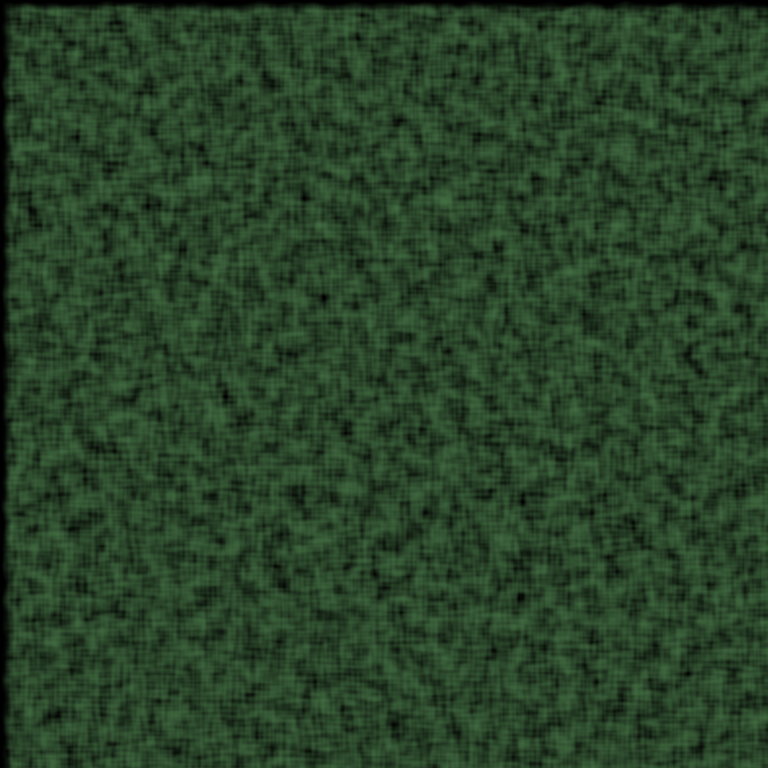
Reproduce this texture procedurally as a WebGL 1 fragment shader.

```glsl
precision highp float;

uniform vec2 u_resolution;

const vec3 CLOTH_COLOR = vec3(0.160, 0.264, 0.160);
const float BROAD_SCALE = 19.0;     // cells across the canvas
const float BLOTCH_SCALE = 43.0;
const float DETAIL_SCALE = 87.0;
const float BROAD_AMOUNT = 0.20;
const float BLOTCH_AMOUNT = 0.72;
const float DETAIL_AMOUNT = 0.36;
const vec2 FIBRE_SCALE = vec2(31.0, 197.0);  // along, across
const float FIBRE_AMOUNT = 0.38;
const float SHADOW_SKEW = 0.35;     // deepens darks, softens lights
const float EDGE_START = 0.002;
const float EDGE_END = 0.016;
const float EDGE_WOBBLE = 0.006;
const float EDGE_SCALE = 40.0;
const float TAU = 6.2831853;

float hash(vec2 cell) {
  vec3 p = fract(cell.xyx * vec3(0.1031, 0.1030, 0.0973));
  p += dot(p, p.yzx + 33.33);
  return fract((p.x + p.y) * p.z);
}

float cornerSlope(vec2 cell, vec2 offset) {
  float angle = TAU * hash(cell);
  return dot(vec2(cos(angle), sin(angle)), offset);
}

float gradientNoise(vec2 p) {
  vec2 cell = floor(p);
  vec2 f = p - cell;
  vec2 blend = f * f * f * (f * (f * 6.0 - 15.0) + 10.0);
  vec2 right = vec2(1.0, 0.0);
  vec2 up = vec2(0.0, 1.0);
  float low = mix(cornerSlope(cell, f),
                  cornerSlope(cell + right, f - right), blend.x);
  float high = mix(cornerSlope(cell + up, f - up),
                   cornerSlope(cell + 1.0, f - 1.0), blend.x);
  return mix(low, high, blend.y);
}

vec2 rotate(vec2 p, float angle) {
  float c = cos(angle);
  float s = sin(angle);
  return vec2(c * p.x - s * p.y, s * p.x + c * p.y);
}

// Soft mottling; each layer is turned to hide the noise lattice
float blotches(vec2 p) {
  float broad = gradientNoise(rotate(p, 0.4) * BROAD_SCALE + 71.3);
  float medium = gradientNoise(rotate(p, 1.1) * BLOTCH_SCALE + 137.7);
  float fine = gradientNoise(rotate(p, 0.7) * DETAIL_SCALE + 211.1);
  return BROAD_AMOUNT * broad + BLOTCH_AMOUNT * medium + DETAIL_AMOUNT * fine;
}

// Fine crossed threads, horizontal and vertical
float fibres(vec2 p) {
  float weft = gradientNoise(p * FIBRE_SCALE + 17.37);
  float warp = gradientNoise(p * FIBRE_SCALE.yx + 311.61);
  return FIBRE_AMOUNT * (weft + warp);
}

// Ragged dark border along the left and top
float edgeFade(vec2 p) {
  float wobble = EDGE_WOBBLE * gradientNoise(p * EDGE_SCALE + 53.9);
  float left = smoothstep(EDGE_START, EDGE_END, p.x + wobble);
  float top = smoothstep(EDGE_START, EDGE_END, 1.0 - p.y + wobble);
  return left * top;
}

void main() {
  vec2 p = gl_FragCoord.xy / u_resolution;
  float tone = blotches(p) + fibres(p);
  float light = 1.015 + tone - SHADOW_SKEW * tone * tone;
  vec3 color = CLOTH_COLOR * max(light, 0.0) * edgeFade(p);
  gl_FragColor = vec4(color, 1.0);
}
```
